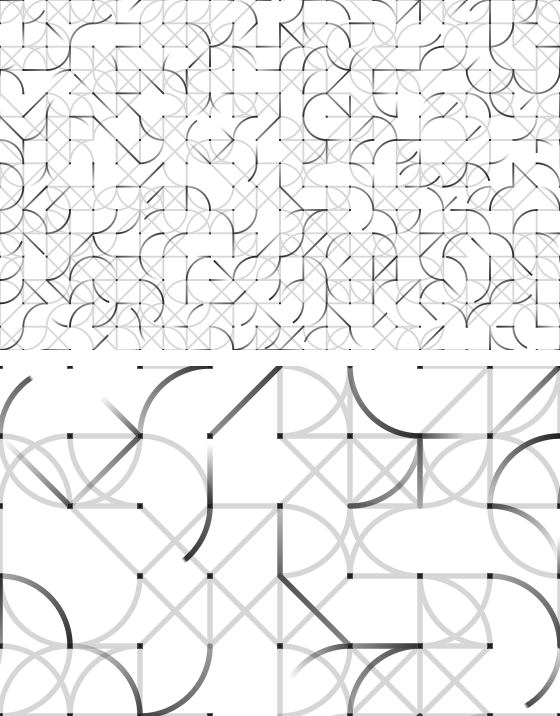
Top: the whole. Bottom: its middle third, enlarged.
Reproduce this pattern procedurally as a WebGL 1 fragment shader.

```glsl
precision highp float;
// Grid of pale arcs, diagonals and edges with dark fading strokes and vertex dots.

uniform vec2 u_resolution;

const float ROWS = 15.0;
const float HALF_WIDTH = 0.039;
const float HALF_PI = 1.5707963;
const vec3 PAPER = vec3(1.0);
const vec3 TRACK = vec3(0.84);
const vec3 INK = vec3(0.12);

// Sine-free hash of a cell and a seed, in 0..1
float hash(vec2 cell, float seed) {
  vec3 p = fract(vec3(cell, seed) * vec3(0.1031, 0.1030, 0.0973) + 0.137);
  p += dot(p, p.yzx + 33.33);
  return fract((p.x + p.y) * p.z);
}

// Quarter turns about the cell centre
vec2 turn(vec2 p, float quarter) {
  p -= 0.5;
  if (quarter > 1.5) p = -p;
  if (mod(quarter, 2.0) > 0.5) p = vec2(-p.y, p.x);
  return p + 0.5;
}

// Strokes return distance and position along the path
vec2 segment(vec2 p, vec2 end) {
  float t = clamp(dot(p, end) / dot(end, end), 0.0, 1.0);
  return vec2(length(p - end * t), t);
}

vec2 quarterArc(vec2 p) {
  if (min(p.x, p.y) > 0.0) {
    return vec2(abs(length(p) - 1.0), atan(p.y, p.x) / HALF_PI);
  }
  float toStart = length(p - vec2(1.0, 0.0));
  float toEnd = length(p - vec2(0.0, 1.0));
  return vec2(min(toStart, toEnd), step(toEnd, toStart));
}

float coverage(float dist, float pixel) {
  return clamp((HALF_WIDTH - dist) / pixel + 0.5, 0.0, 1.0);
}

// Nearest pale line belonging to one cell
float trackDistance(vec2 p, vec2 cell) {
  float kind = hash(cell, 1.0);
  float nearest = 9.0;
  for (int i = 0; i < 4; i++) {
    float k = float(i);
    vec2 q = turn(p, k);
    if (kind > 0.60 && hash(cell, 10.0 + k) < 0.44) {
      nearest = min(nearest, quarterArc(q).x);
    }
    if (i < 2) {
      bool crossed = kind > 0.26 && kind < 0.49;
      bool single = kind >= 0.49 && kind < 0.60 && hash(cell, 2.0) < 0.5 == (i == 0);
      if (crossed || single) nearest = min(nearest, segment(q, vec2(1.0)).x);
      if (hash(cell, 20.0 + k) < 0.42) {
        nearest = min(nearest, segment(q, vec2(1.0, 0.0)).x);
      }
    }
  }
  return nearest;
}

// Opacity of the dark fading stroke of one cell
float inkOpacity(vec2 p, vec2 cell, float pixel) {
  if (hash(cell, 30.0) > 0.74) return 0.0;
  float shape = hash(cell, 31.0);
  vec2 q = turn(p, floor(hash(cell, 32.0) * 4.0));
  vec2 stroke = quarterArc(q);
  if (shape > 0.52) stroke = segment(q, vec2(1.0, 0.0));
  if (shape > 0.80) stroke = segment(q, vec2(1.0));
  float along = hash(cell, 33.0) < 0.5 ? stroke.y : 1.0 - stroke.y;
  float head = hash(cell, 34.0) < 0.22 ? 0.5 * hash(cell, 35.0) : 0.0;
  float reach = mix(0.5, 2.4, hash(cell, 36.0));
  float fade = clamp(1.0 - (along - head) / reach, 0.0, 1.0);
  fade *= smoothstep(head - 0.04, head, along);
  return fade * mix(0.7, 1.0, hash(cell, 37.0)) * coverage(stroke.x, pixel);
}

void main() {
  float pixel = ROWS / u_resolution.y;
  vec2 p = gl_FragCoord.xy * pixel;
  vec2 base = floor(p);

  // Neighbours are included so strokes keep full width across cell borders
  float track = 9.0;
  float ink = 0.0;
  for (int y = -1; y <= 1; y++) {
    for (int x = -1; x <= 1; x++) {
      vec2 cell = base + vec2(float(x), float(y));
      track = min(track, trackDistance(p - cell, cell));
      ink = max(ink, inkOpacity(p - cell, cell, pixel));
    }
  }

  // Small square dots on most vertices
  vec2 vertex = floor(p + 0.5);
  vec2 offset = abs(p - vertex);
  float dot_ = coverage(max(offset.x, offset.y), pixel) * step(hash(vertex, 40.0), 0.75);

  vec3 color = mix(PAPER, TRACK, coverage(track, pixel));
  color = mix(color, INK, max(ink, dot_));
  gl_FragColor = vec4(color, 1.0);
}
```
